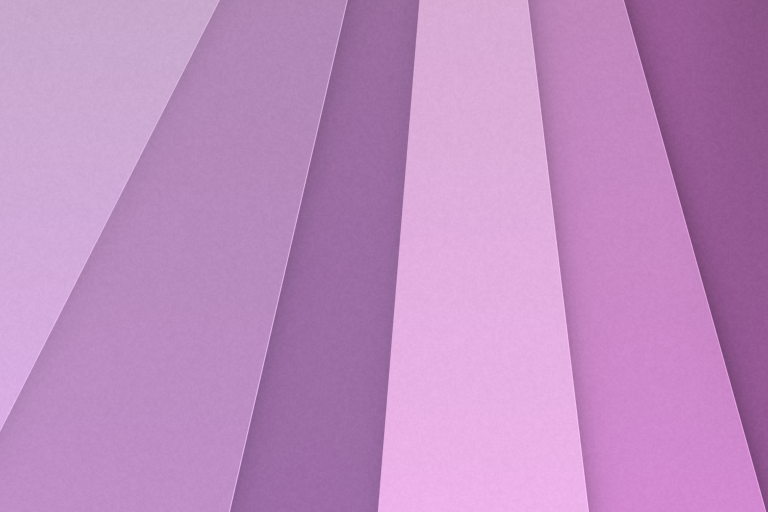
Write a Shadertoy shader that draws this background.

```glsl
// Fanned sheets of lilac paper with soft shadows, bright cut edges and fine grain.
#define SHEETS 6
#define SHADOW_WIDTH 0.022
#define RIM_WIDTH 0.0022
#define GRAIN_SCALE 300.0
#define GRAIN_AMOUNT 0.035

// Colour of each sheet at the bottom and at the top
const vec3 lowColor[SHEETS] = vec3[](
    vec3(.87, .68, .91), vec3(.75, .56, .78), vec3(.62, .43, .66),
    vec3(.93, .70, .92), vec3(.83, .54, .82), vec3(.61, .36, .61));
const vec3 highColor[SHEETS] = vec3[](
    vec3(.78, .66, .80), vec3(.69, .53, .71), vec3(.61, .43, .63),
    vec3(.84, .67, .83), vec3(.75, .53, .74), vec3(.61, .37, .60));

// Seams between sheets: x at bottom, x at top, shadow (negative falls left), rim light
const vec4 seams[SHEETS - 1] = vec4[](
    vec4(-.053, .2865, .07, .05), vec4(.2995, .4530, .13, .14),
    vec4(.4920, .5460, -.07, .00), vec4(.7670, .6875, .18, .05),
    vec4(.9980, .8125, .22, .09));

float hash(vec2 p) {
    vec3 q = fract(p.xyx * 0.1031);
    q += dot(q, q.yzx + 33.33);
    return fract((q.x + q.y) * q.z);
}

float valueNoise(vec2 p) {
    vec2 cell = floor(p), f = fract(p);
    f = f * f * (3.0 - 2.0 * f);
    return mix(mix(hash(cell), hash(cell + vec2(1, 0)), f.x),
               mix(hash(cell + vec2(0, 1)), hash(cell + vec2(1, 1)), f.x), f.y);
}

void mainImage(out vec4 fragColor, in vec2 fragCoord) {
    vec2 uv = fragCoord / iResolution.xy;
    float aspect = iResolution.x / iResolution.y;
    float pixel = 1.0 / iResolution.y;
    vec3 color = mix(lowColor[0], highColor[0], uv.y);

    for (int i = 0; i < SHEETS - 1; i++) {
        // Signed distance to the seam, positive on its right
        vec4 seam = seams[i];
        float slope = (seam.y - seam.x) * aspect;
        float dist = (uv.x - mix(seam.x, seam.y, uv.y)) * aspect
                   / sqrt(1.0 + slope * slope);
        float cover = smoothstep(-0.75 * pixel, 0.75 * pixel, dist);
        color = mix(color, mix(lowColor[i + 1], highColor[i + 1], uv.y), cover);

        // Contact shadow on the lower sheet
        float side = sign(seam.z);
        float shaded = side > 0.0 ? cover : 1.0 - cover;
        color *= 1.0 - abs(seam.z) * shaded * exp(-abs(dist) / SHADOW_WIDTH);

        // Light on the cut rim of the upper sheet
        float rimWidth = max(RIM_WIDTH, 0.75 * pixel);
        float rim = 1.0 - smoothstep(0.0, rimWidth, abs(dist + side * rimWidth * 0.6));
        color += seam.w * rim;
    }

    // Falloff toward the right border
    color *= 1.0 - 0.10 * smoothstep(0.86, 1.0, uv.x) * uv.y;

    // Paper grain at two sizes
    vec2 paper = uv * vec2(aspect, 1.0) * GRAIN_SCALE;
    float grain = 0.7 * valueNoise(paper) + 0.3 * valueNoise(paper * 0.45 + 17.0) - 0.5;
    color += GRAIN_AMOUNT * grain;

    fragColor = vec4(clamp(color, 0.0, 1.0), 1.0);
}
```
